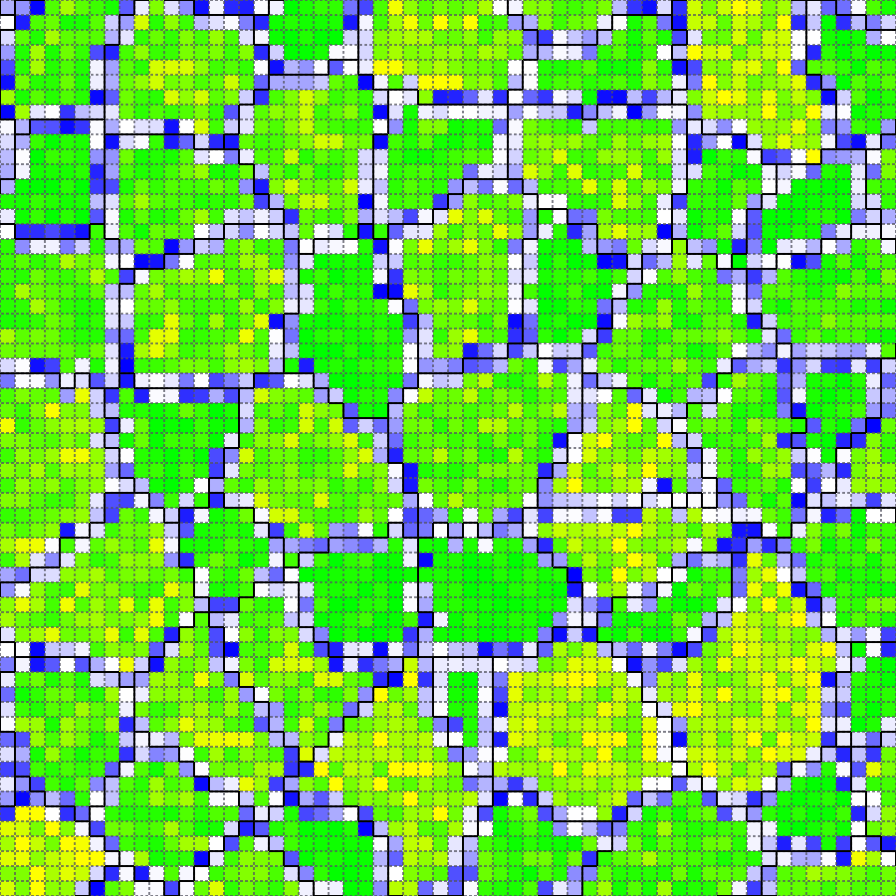
A three.js fragment shader for this pattern:

```glsl
// Lattice of coloured sites grouped into ragged domains with pale blue walls.
varying vec2 vUv;

float hash(vec2 p) {
  vec3 q = fract(p.xyx * 0.1031);
  q += dot(q, q.yzx + 33.33);
  return fract((q.x + q.y) * q.z);
}

// Random size of a domain; larger domains are also yellower.
float domainSize(vec2 cell) {
  return hash(cell + 71.0);
}

// Seed cell of the domain that owns a lattice site (weighted Voronoi).
vec2 domainOf(vec2 site) {
  const float spacing = 8.6;
  vec2 home = floor(site / spacing);
  vec2 owner = home;
  float nearest = 1e5;
  for (int y = -2; y <= 2; y++) {
    for (int x = -2; x <= 2; x++) {
      vec2 cell = home + vec2(float(x), float(y));
      vec2 jitter = vec2(hash(cell + 13.0), hash(cell + 47.0));
      vec2 d = abs(site - (cell + 0.05 + 0.9 * jitter) * spacing);
      float reach = mix(length(d), 0.8 * (d.x + d.y), 0.5);
      reach += 0.5 * hash(site + cell * 7.0) - 3.0 * domainSize(cell);
      if (reach < nearest) {
        nearest = reach;
        owner = cell;
      }
    }
  }
  return owner;
}

void main() {
  vec2 p = vUv * 60.0;
  vec2 site = floor(p);
  vec2 f = fract(p);
  vec2 domain = domainOf(site);

  // Compare with the four neighbours, collecting wall and grid lines.
  float onWall = 0.0;
  float wallLine = 0.0;
  float gridLine = 0.0;
  vec2 dir = vec2(1.0, 0.0);
  for (int i = 0; i < 4; i++) {
    float differs = step(0.5, distance(domain, domainOf(site + dir)));
    float edge = 0.5 - dot(f - 0.5, dir);
    float line = 1.0 - smoothstep(0.03, 0.1, edge);
    float along = abs(fract(dot(f, abs(dir.yx)) * 3.0) - 0.5);
    float dash = 1.0 - smoothstep(0.2, 0.36, along);
    onWall = max(onWall, differs);
    wallLine = max(wallLine, line * differs);
    gridLine = max(gridLine, line * dash);
    dir = vec2(-dir.y, dir.x);
  }

  // Interior sites run from green to yellow around the domain tint.
  float size = domainSize(domain);
  float grain = hash(site + 191.0);
  float tint = 0.06 + 0.72 * pow(size, 1.5);
  tint += (grain - 0.5) * (0.2 + 0.5 * size) + 0.35 * size * step(0.88, grain);
  vec3 color = vec3(clamp(tint, 0.0, 1.0), 1.0, 0.0);

  // Most wall sites run from white to blue.
  float blue = hash(site + 317.0);
  vec3 wall = vec3(vec2(1.0 - blue * blue), 1.0);
  color = mix(color, wall, onWall * step(0.07, hash(site + 523.0)));

  color = mix(color, vec3(0.33, 0.33, 0.38), 0.75 * gridLine);
  color = mix(color, vec3(0.0), wallLine);
  gl_FragColor = vec4(color, 1.0);
}
```
